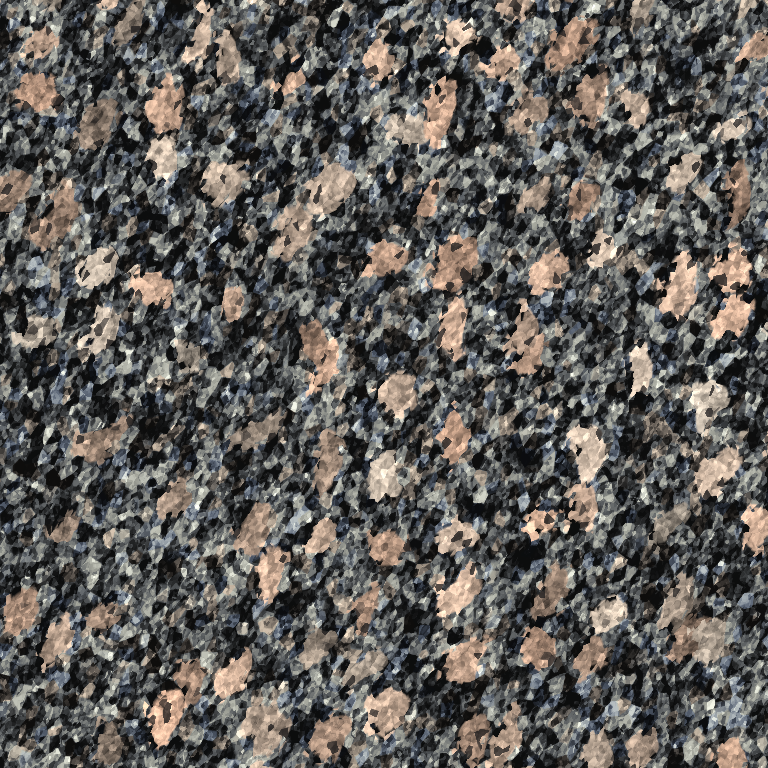
A WebGL 2 fragment shader for this texture:

```glsl
#version 300 es
precision highp float;
// Polished dark granite: black and grey grains with tilted pinkish feldspar crystals.

uniform vec2 u_resolution;
out vec4 fragColor;

vec3 hash3(vec2 p) {
  vec3 q = fract(p.xyx * vec3(0.1031, 0.1030, 0.0973));
  q += dot(q, q.yxz + 33.33);
  return fract((q.xxy + q.yzz) * q.zyx);
}

mat2 rotation(float angle) {
  float c = cos(angle), s = sin(angle);
  return mat2(c, -s, s, c);
}

// Cellular noise with soft borders: x is the grain tone, y a second random value.
vec2 grains(vec2 p) {
  vec2 sum = vec2(0.0);
  float total = 0.0;
  for (int y = -1; y <= 1; y++) {
    for (int x = -1; x <= 1; x++) {
      vec2 cell = floor(p) + vec2(x, y);
      vec3 rnd = hash3(cell + 211.0);
      vec2 d = cell + rnd.xy - p;
      float weight = exp(-28.0 * dot(d, d));
      sum += weight * vec2(rnd.z, fract(rnd.z * 17.0));
      total += weight;
    }
  }
  return sum / total;
}

// Slow light and dark drifts, about -1 to 1.
float drift(vec2 p) {
  return 0.6 * sin(17.0 * p.x + 2.0 * sin(13.0 * p.y)) * sin(19.0 * p.y + 1.7 * sin(11.0 * p.x))
       + 0.4 * sin(41.0 * p.x - 23.0 * p.y + 2.0 * sin(29.0 * p.y));
}

void main() {
  vec2 uv = gl_FragCoord.xy / min(u_resolution.x, u_resolution.y);

  // Grain space: x runs along the tilt of the stone, and grains stretch that way.
  vec2 along = rotation(1.1) * uv * vec2(0.75, 1.1) + 3.0;
  vec2 coarse = grains(along * 72.0);
  vec2 medium = grains(along * 125.0 + 40.0);
  vec2 fine = grains(along * 240.0 + 90.0);

  // Dark ground mass
  float mixture = 0.5 + 0.46 * (coarse.x - 0.5) + 0.36 * (medium.x - 0.5)
                + 0.24 * (fine.x - 0.5) + 0.07 * drift(uv);
  float tone = 0.05 + 0.70 * smoothstep(0.2, 0.98, mixture);
  tone += 0.22 * smoothstep(0.86, 0.97, medium.y) * smoothstep(0.4, 0.65, mixture);
  tone += 0.16 * smoothstep(0.86, 0.97, fine.y) * smoothstep(0.3, 0.6, mixture);
  vec3 tint = mix(vec3(0.96, 1.0, 1.03), vec3(1.0, 1.01, 0.95), smoothstep(0.3, 0.65, tone));
  tint = mix(tint, vec3(0.80, 0.97, 1.28), 0.75 * smoothstep(0.78, 0.9, coarse.y) * (1.0 - tone));
  tint = mix(tint, vec3(1.12, 0.99, 0.87), 0.7 * smoothstep(0.25, 0.12, coarse.y));
  vec3 color = tone * tint;

  // Large feldspar crystals scattered on a jittered grid
  vec2 p = uv * 11.0 + 5.0;
  p += 0.13 * (coarse - 0.5) + 0.07 * (medium - 0.5);
  p += 0.06 * sin(p.yx * 5.3 + 2.0 * sin(p * 3.1));
  float speck = smoothstep(0.87, 0.95, grains(along * 105.0 + 170.0).x);
  for (int y = -1; y <= 1; y++) {
    for (int x = -1; x <= 1; x++) {
      vec2 cell = floor(p) + vec2(x, y);
      vec3 place = hash3(cell + 17.0);
      vec3 kind = hash3(cell + 83.0);
      vec2 d = rotation(1.08 + 0.8 * (kind.x - 0.5)) * (p - cell - 0.1 - 0.8 * place.xy);
      vec2 radii = vec2(mix(0.24, 0.50, kind.y), mix(0.15, 0.29, kind.z));
      float body = 1.0 - length(d / radii) + 0.3 * (medium.x - 0.5);
      float mask = smoothstep(0.0, 0.14, body) * step(place.z, 0.78);

      // Mottled interior with faint cleavage lines and dark inclusions
      float hue = fract(kind.x * 7.0 + kind.y * 5.0);
      float light = mix(0.47, 0.76, fract(kind.z * 9.0)) + 0.20 * (coarse.x - 0.5)
                  + 0.20 * (medium.x - 0.5) + 0.14 * (fine.x - 0.5);
      light += 0.035 * sin(48.0 * d.x + 17.0 * d.y + 4.0 * coarse.y);
      light += 0.12 * smoothstep(0.8, 0.95, medium.y);
      vec3 crystal = light * mix(vec3(1.20, 0.97, 0.82), vec3(1.08, 1.01, 0.92), hue);
      crystal = mix(crystal, vec3(0.13, 0.12, 0.12), 0.8 * speck);
      color = mix(color, crystal, 0.95 * mask);
    }
  }

  fragColor = vec4(clamp(color, 0.0, 1.0), 1.0);
}
```
